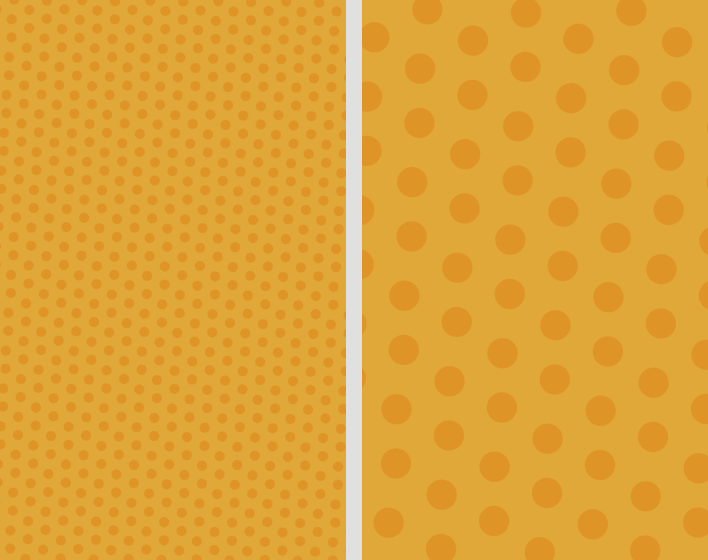
Left: the whole. Right: its middle third, enlarged.
A WebGL 1 fragment shader for this pattern:

```glsl
precision highp float;

uniform vec2 u_resolution;

float cross2(vec2 a, vec2 b) {
  return a.x * b.y - a.y * b.x;
}

// Distance from p to the closest point of the lattice spanned by u and v
float latticeDistance(vec2 p, vec2 u, vec2 v) {
  vec2 cell = vec2(cross2(p, v), cross2(u, p)) / cross2(u, v);
  vec2 offset = fract(cell + 0.5) - 0.5;
  return length(offset.x * u + offset.y * v);
}

void main() {
  // One unit is the canvas height
  vec2 p = gl_FragCoord.xy / u_resolution.y - vec2(0.2717, 0.6102);

  // Slightly tilted lattice; every second diagonal row slides along itself
  vec2 rowPair = vec2(0.05841, -0.03424);
  vec2 alongRow = vec2(-0.03154, -0.01667);
  vec2 slidRow = vec2(0.02721, -0.01862);

  float centerDistance = min(
    latticeDistance(p, rowPair, alongRow),
    latticeDistance(p - slidRow, rowPair, alongRow));

  // Flat dots with a smooth rim
  float rim = 0.8 / u_resolution.y;
  float dotMask = 1.0 - smoothstep(-rim, rim, centerDistance - 0.009);

  vec3 color = mix(vec3(0.88, 0.66, 0.22), vec3(0.87, 0.58, 0.15), dotMask);
  gl_FragColor = vec4(color, 1.0);
}
```
